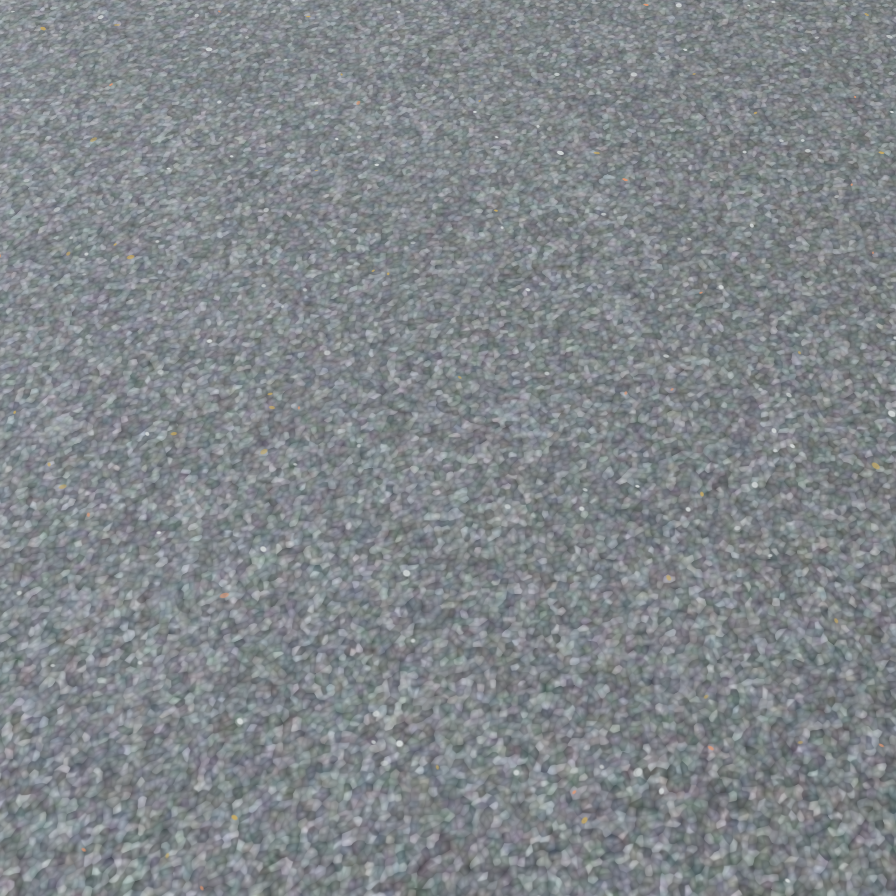
Write a Shadertoy shader that draws this texture.

```glsl
const vec3 BASE = vec3(0.504, 0.525, 0.541);
const vec3 PALE = vec3(0.84, 0.86, 0.86);
const vec3 OCHRE = vec3(0.78, 0.67, 0.40);
const vec3 CORAL = vec3(0.88, 0.60, 0.46);
const float HORIZON = 2.6;         // height of the vanishing line
const float GRAIN_CELLS = 116.0;
const float FINE_CELLS = 160.0;
const float TINT_CELLS = 75.0;
const float CHIP_CELLS = 30.0;
const float GRAIN_CONTRAST = 0.25;
const float GAP_DEPTH = 0.12;
const float FINE_CONTRAST = 0.12;
const float TINT_STRENGTH = 0.045;
const float GRAIN_TINT = 0.018;
const float WEAR_STRENGTH = 0.018;
const float CHIP_CHANCE = 0.08;

vec3 hash3(vec2 p) {
    vec3 q = fract(p.xyx * vec3(0.1031, 0.1030, 0.0973));
    q += dot(q, q.yxz + 33.33);
    return fract((q.xxy + q.yzz) * q.zyx);
}

vec3 noise3(vec2 p) {
    vec2 i = floor(p), f = fract(p);
    f = f * f * (3.0 - 2.0 * f);
    return mix(mix(hash3(i), hash3(i + vec2(1, 0)), f.x),
               mix(hash3(i + vec2(0, 1)), hash3(i + vec2(1, 1)), f.x), f.y);
}

mat2 rotation(float a) {
    return mat2(cos(a), -sin(a), sin(a), cos(a));
}

// Colour offset of packed, slightly elongated stones with dark gaps
vec3 grains(vec2 p) {
    vec2 cell = floor(p);
    vec3 sum = vec3(0.0);
    float total = 0.0, nearest = 9.0;
    for (int y = -1; y <= 1; y++)
    for (int x = -1; x <= 1; x++) {
        vec2 id = cell + vec2(x, y);
        vec3 place = hash3(id + 17.0), look = hash3(id + 251.0);
        vec2 d = p - id - place.xy;
        d = rotation(1.0 + 2.0 * (place.z - 0.5)) * d * vec2(0.78, 1.25);
        float dist = dot(d, d);
        float weight = exp(-9.0 * dist);
        float tone = mix(look.x, pow(look.x, 6.0), 0.35) - 0.375;
        vec3 tint = vec3(look.y, 0.5, look.z) - 0.5;
        sum += weight * (tone * GRAIN_CONTRAST + GRAIN_TINT * tint);
        total += weight;
        nearest = min(nearest, dist);
    }
    return sum / max(total, 1e-5) + GAP_DEPTH * (0.44 - sqrt(nearest));
}

// Sparse bright chips: colour in rgb, coverage in a
vec4 chips(vec2 p) {
    vec2 cell = floor(p);
    vec3 place = hash3(cell + 71.0), look = hash3(cell + 433.0);
    vec2 d = rotation(6.28 * look.x) * (p - cell - 0.25 - 0.5 * place.xy);
    d.y *= 1.0 + 0.7 * look.y;
    float radius = mix(0.08, 0.19, look.z * look.z);
    float shape = 1.0 - smoothstep(radius - 0.05, radius + 0.05, length(d));
    vec3 color = look.y < 0.6 ? PALE : (look.y < 0.88 ? OCHRE : CORAL);
    return vec4(color, shape * step(place.z, CHIP_CHANCE) * mix(0.55, 0.95, look.x));
}

void mainImage(out vec4 fragColor, in vec2 fragCoord) {
    vec2 uv = fragCoord / iResolution.y;

    // Ground plane receding toward the top
    vec2 ground = vec2(uv.x - 0.5, uv.y) * HORIZON / (HORIZON - uv.y);

    // Stones and fine grit, calmer with distance
    vec3 detail = grains(ground * GRAIN_CELLS);
    detail += FINE_CONTRAST * (noise3(ground * FINE_CELLS + 9.0).x - 0.5);
    vec3 tint = noise3(ground * TINT_CELLS + 40.0) - 0.5;
    tint -= dot(tint, vec3(0.3, 0.59, 0.11));
    detail += TINT_STRENGTH * tint;
    vec3 color = BASE + detail * mix(1.1, 0.8, uv.y);

    // Broad wear and light: pale bluish left, darker lower right
    float wear = noise3(ground * 7.0).x + 0.6 * noise3(ground * 19.0).y - 0.8;
    color += WEAR_STRENGTH * wear;
    color += vec3(0.036, 0.039, 0.046) * (0.5 - uv.x);
    color += 0.02 * (uv.y - 0.5);

    vec4 chip = chips(ground * CHIP_CELLS);
    color = mix(color, chip.rgb, chip.a);
    fragColor = vec4(clamp(color, 0.0, 1.0), 1.0);
}
```
